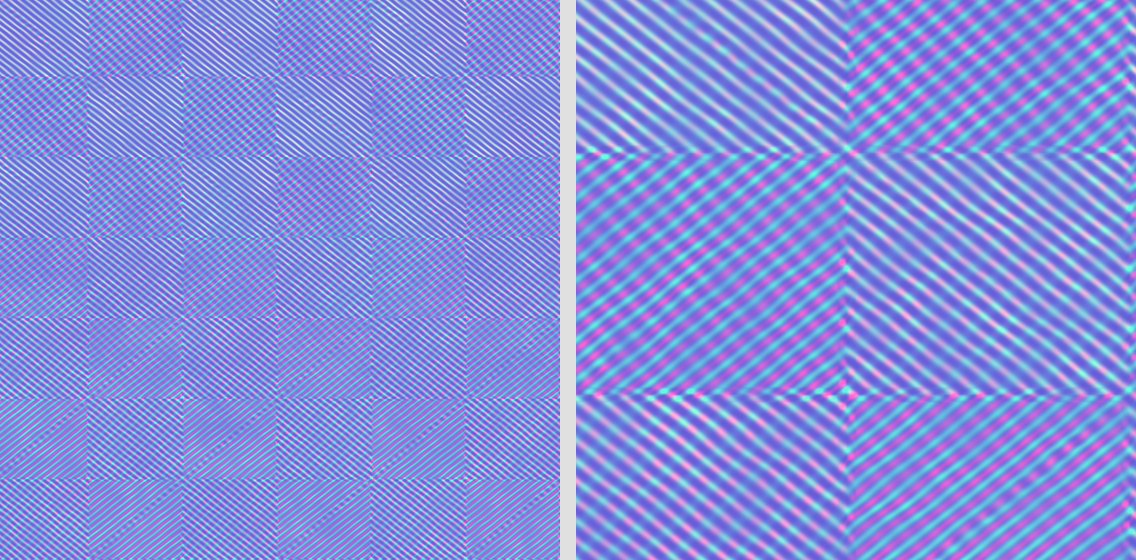
Left, the full canvas; right, a detail of the centre.
A WebGL 2 fragment shader for this texture map:

```glsl
#version 300 es
precision highp float;

#define CHECKS vec2(5.935, 6.95)
#define CHECK_SHIFT vec2(0.065, 0.0)
#define RIBS vec2(11.0, 12.0)
#define BEADS vec2(9.0, 8.0)
#define SEAM 0.1
#define SEAM_LIFT 0.45
#define WOBBLE 0.8
#define BEAD_HEIGHT 0.68
#define WEAR 0.5

uniform vec2 u_resolution;
out vec4 fragColor;

const float PI = 3.14159265;
const float TAU = 6.2831853;

float hash(vec2 p) {
    return fract(sin(dot(p, vec2(127.1, 311.7))) * 4375.85);
}

float noise(vec2 p) {
    vec2 i = floor(p), f = fract(p);
    f = f * f * (3.0 - 2.0 * f);
    return mix(mix(hash(i), hash(i + vec2(1, 0)), f.x),
               mix(hash(i + vec2(0, 1)), hash(i + vec2(1, 1)), f.x), f.y);
}

// One twill: diagonal ribs, broken into beads by a crossing wave
float twill(vec2 p, float lean, float broken) {
    float wander = WOBBLE * (noise(p * vec2(7.0, 9.0)) - 0.5);
    float rib = cos(TAU * (RIBS.x * p.x + lean * RIBS.y * p.y) + wander);
    float bead = cos(TAU * (BEADS.x * p.x - lean * BEADS.y * p.y) - wander);

    // A slipped rib runs along the diagonal of each check
    float diagonal = sin(PI * (p.x + lean * p.y)) / 0.15;
    float slipped = 0.8 * exp(-diagonal * diagonal);
    float amount = max(broken, slipped);
    return rib * (1.0 - 0.2 * amount) + BEAD_HEIGHT * amount * bead;
}

// Position within the checkerboard: -1 rising twill, 1 falling twill
float checkSide(vec2 p) {
    vec2 side = clamp(sin(PI * p) / SEAM, -1.0, 1.0);
    return side.x * side.y;
}

// Cloth height: two opposed twills meeting in chevrons at raised seams
float clothHeight(vec2 uv) {
    vec2 p = uv * CHECKS + CHECK_SHIFT;
    float falling = twill(p, 1.0, 1.0 - smoothstep(0.25, 0.88, uv.y));
    float rising = twill(p, -1.0, smoothstep(0.15, 0.78, uv.y));
    float side = checkSide(p);
    float lift = 1.0 + SEAM_LIFT * (1.0 - abs(side));
    float wear = 1.0 + WEAR * (noise(p * 9.0 + 31.0) - 0.5);
    return mix(rising, falling, 0.5 + 0.5 * side) * lift * wear;
}

void main() {
    vec2 uv = gl_FragCoord.xy / u_resolution;
    vec2 p = uv * CHECKS + CHECK_SHIFT;

    // Slope by central differences, scaled to about one for a plain rib
    vec2 ribRate = TAU * RIBS * CHECKS;
    vec2 e = 0.2 / ribRate;
    vec2 slope = vec2(
        clothHeight(uv - vec2(e.x, 0.0)) - clothHeight(uv + vec2(e.x, 0.0)),
        clothHeight(uv - vec2(0.0, e.y)) - clothHeight(uv + vec2(0.0, e.y))) / 0.4;
    slope = clamp(slope, -1.2, 1.4);

    // Relief fades out once the ribs become finer than the pixel grid
    float ribPixels = min(u_resolution.x, u_resolution.y) * TAU / length(ribRate);
    slope *= smoothstep(1.3, 3.0, ribPixels);

    // Slow undulation of the cloth
    vec2 sway = vec2(noise(p * 2.5), noise(p * 2.5 + 17.0)) - 0.5;
    slope += 0.22 * sway;

    // Normal colours, with faces toward the upper right more pronounced
    vec2 facing = vec2(0.455, 0.525) + vec2(0.18, 0.22) * slope
                + vec2(0.13, 0.07) * slope * slope;
    facing += 0.015 * checkSide(p) * smoothstep(0.2, 0.9, uv.y);
    float depth = 0.865 + 0.015 * slope.y;
    fragColor = vec4(facing, depth, 1.0);
}
```
